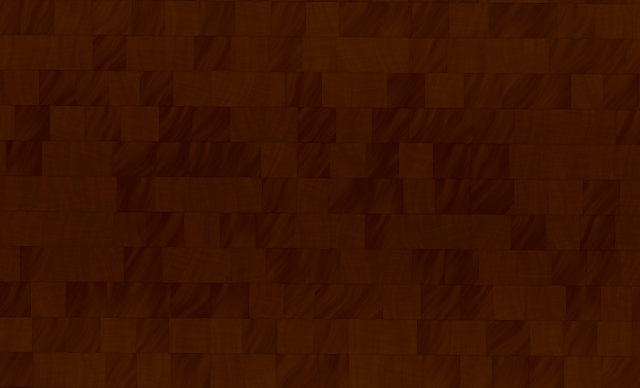
Give the GLSL for this texture, as a Shadertoy shader.

```glsl
// End-grain butcher block in dark brown: 11 rows of about 18 wood blocks, shifted
// row by row and sometimes merged in pairs. Each block carries either fine upright
// growth rings or coarse slanted streaks, under a broad shift of tone.

const vec2 BLOCKS = vec2(18.0, 11.0);
const vec3 DARK_WOOD = vec3(0.175, 0.027, 0.0);
const vec3 LIGHT_WOOD = vec3(0.28, 0.118, 0.0);

float hash(vec2 p) {
    vec3 q = fract(vec3(p.xyx) * 0.1031);
    q += dot(q, q.yzx + 33.33);
    return fract((q.x + q.y) * q.z);
}

float noise(vec2 p) {
    vec2 i = floor(p), f = fract(p);
    f = f * f * (3.0 - 2.0 * f);
    float low = mix(hash(i), hash(i + vec2(1, 0)), f.x);
    float high = mix(hash(i + vec2(0, 1)), hash(i + vec2(1, 1)), f.x);
    return mix(low, high, f.y);
}

// Fine, gently bent upright rings crossed by faint rays
float ringGrain(vec2 p, float seed) {
    float tilt = (hash(vec2(seed, 3.0)) - 0.5) * 0.55;
    float bend = 0.12 * sin(p.y * 2.5 + seed);
    float across = p.x + tilt * p.y + bend;
    float rings = noise(vec2(across * 11.0 + seed, p.y * 0.8));
    float fibres = noise(vec2(across * 24.0, p.y * 2.0 + seed));
    float rays = noise(vec2(p.x * 2.0 + seed, (p.y - tilt * p.x) * 19.0));
    return 0.20 * (rings - 0.5) + 0.14 * (fibres - 0.5) + 0.15 * (rays - 0.5);
}

// Coarse streaks rising to the right
float streakGrain(vec2 p, float seed) {
    float slope = mix(0.45, 0.95, hash(vec2(seed, 7.0)));
    float across = p.x - slope * p.y + 0.16 * p.y * p.y;
    across += 0.15 * noise(p * 2.0 + seed);
    float streaks = noise(vec2(across * 6.5 + seed, p.y * 1.1));
    float fibres = noise(vec2(across * 17.0, p.y * 2.0 + seed));
    return 0.50 * (streaks - 0.5) + 0.26 * (fibres - 0.5);
}

// Coverage of a joint line, given the distance to it
float joint(float dist, float halfWidth, float pixel) {
    return 1.0 - smoothstep(halfWidth - pixel, halfWidth + pixel, dist);
}

void mainImage(out vec4 fragColor, in vec2 fragCoord) {
    vec2 uv = fragCoord / iResolution.xy;
    float pixel = BLOCKS.y / iResolution.y;

    // Rows sag slightly to the right and start at their own offset
    vec2 p = uv * BLOCKS;
    p.y += 0.13 * uv.x - 0.02;
    float row = floor(p.y);
    p.x += 2.0 * hash(vec2(row, 11.0)) + 40.0;
    p.x += 0.3 * (noise(vec2(p.x * 0.8, row * 5.0)) - 0.5);

    // Single blocks, or a pair merged into one wide block
    float pairStart = floor(p.x * 0.5) * 2.0;
    bool wide = hash(vec2(pairStart, row + 50.0)) > 0.72;
    float start = wide ? pairStart : floor(p.x);
    float width = wide ? 2.0 : 1.0;
    vec2 local = vec2(p.x - start, p.y - row);

    // Neighbours in a pair tend to alternate between the two cuts
    float seed = 60.0 * hash(vec2(start, row + 90.0));
    float cut = hash(vec2(pairStart, row + 20.0));
    bool flip = mod(start, 2.0) > 0.5;
    bool streaked = wide ? cut < 0.35 : (flip ? cut > 0.43 : cut < 0.48);

    // Tone: reddish dark band across the middle, warmer towards the edges
    float band = smoothstep(0.02, 0.48, abs(uv.y - 0.48 + 0.03 * uv.x));
    float tone = 0.40 + 0.34 * band + 0.08 * (noise(uv * 4.0) - 0.5);
    tone += 0.08 * (uv.x - 0.4) * (1.0 - uv.y);
    tone += 0.16 * (hash(vec2(seed, 1.0)) - 0.5);
    tone += streaked ? streakGrain(local, seed) - 0.13
                     : ringGrain(local, seed) + 0.10;
    tone += 0.07 * (noise(p * 42.0) - 0.5);

    // Thin dark joints, stronger between rows
    float sideDist = min(local.x, width - local.x);
    float rowDist = min(local.y, 1.0 - local.y);
    tone -= 0.14 * joint(sideDist, 0.018, pixel);
    tone -= 0.20 * joint(rowDist, 0.018, pixel);

    vec3 wood = mix(DARK_WOOD, LIGHT_WOOD, clamp(tone, 0.0, 1.0));
    fragColor = vec4(wood, 1.0);
}
```
